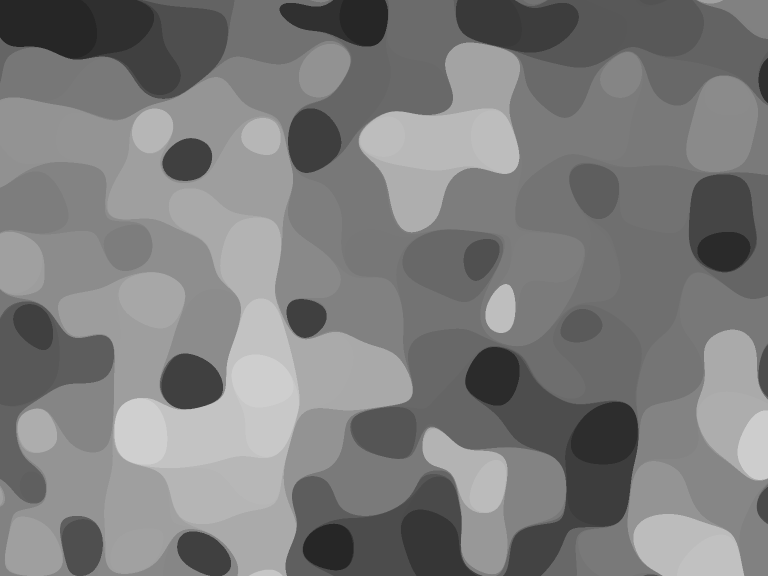
This texture is drawn by a Shadertoy shader. Its source:

```glsl
// Draws flat grey rounded cells, with a pale region on the left and a dark mottled field.

const float CELLS_PER_HEIGHT = 10.0;
const float JITTER = 0.72;
const float FALLOFF = 2.7;       // higher gives more angular cells
const int REACH = 2;             // neighbour cells on each side
const int CELL_COUNT = 25;
const float DARKEST = 0.15;
const float LIGHTEST = 0.81;

float hash(vec2 p, float seed) {
    vec3 q = fract(vec3(p.xyx + seed) * vec3(0.1031, 0.1030, 0.0973));
    q += dot(q, q.yzx + 33.33);
    return fract((q.x + q.y) * q.z);
}

vec2 cellSite(vec2 cell) {
    vec2 random = vec2(hash(cell, 17.0), hash(cell, 53.0));
    return cell + 0.5 + JITTER * (random - 0.5);
}

// Broad light and shade; p is in canvas heights.
float paleMask(vec2 p) {
    float wobble = 0.03 * sin(p.y * 11.0);
    float rightSide = 1.0 - smoothstep(0.50, 0.58, p.x + wobble);
    float leftSide = mix(0.45, 1.0, smoothstep(0.12, 0.28, p.x));
    float top = 1.0 - smoothstep(0.78, 0.95, p.y);
    return rightSide * leftSide * top;
}

float cellTone(vec2 cell, vec2 p) {
    float pale = paleMask(p);
    float topShade = smoothstep(0.78, 0.95, p.y);
    float cornerGlow = smoothstep(0.95, 1.3, p.x) * (1.0 - smoothstep(0.1, 0.45, p.y));
    float base = 0.43 + 0.26 * pale - 0.06 * topShade + 0.09 * cornerGlow;

    // Most cells stay near the base, a few stand out.
    float r = 2.0 * hash(cell, 91.0) - 1.0;
    float spread = mix(0.33, 0.17, pale);
    float tone = base + spread * r * (0.4 + 0.6 * r * r);
    float darkSpot = step(0.94, hash(cell, 137.0)) * step(0.3, pale);
    return clamp(mix(tone, 0.25, darkSpot), DARKEST, LIGHTEST);
}

// Weighted median of nearby cell tones: flat areas with smooth outlines.
float medianTone(vec2 p) {
    vec2 grid = p * CELLS_PER_HEIGHT;
    vec2 home = floor(grid);
    float tones[CELL_COUNT];
    float weights[CELL_COUNT];
    float total = 0.0;
    int n = 0;
    for (int y = -REACH; y <= REACH; y++) {
        for (int x = -REACH; x <= REACH; x++) {
            vec2 cell = home + vec2(x, y);
            vec2 site = cellSite(cell);
            vec2 offset = grid - site;
            tones[n] = cellTone(cell, site / CELLS_PER_HEIGHT);
            weights[n] = exp(-FALLOFF * dot(offset, offset));
            total += weights[n];
            n++;
        }
    }

    // Bisect until half the weight lies below the tone.
    float low = DARKEST - 0.01;
    float high = LIGHTEST + 0.01;
    for (int i = 0; i < 9; i++) {
        float middle = 0.5 * (low + high);
        float below = 0.0;
        for (int k = 0; k < CELL_COUNT; k++) {
            below += weights[k] * step(tones[k], middle);
        }
        if (below < 0.5 * total) low = middle;
        else high = middle;
    }
    return high;
}

void mainImage(out vec4 fragColor, in vec2 fragCoord) {
    // Average four samples to smooth the edges.
    float grey = 0.0;
    for (int i = 0; i < 4; i++) {
        vec2 shift = 0.5 * vec2(i % 2, i / 2) - 0.25;
        grey += 0.25 * medianTone((fragCoord + shift) / iResolution.y);
    }
    fragColor = vec4(vec3(grey), 1.0);
}
```
